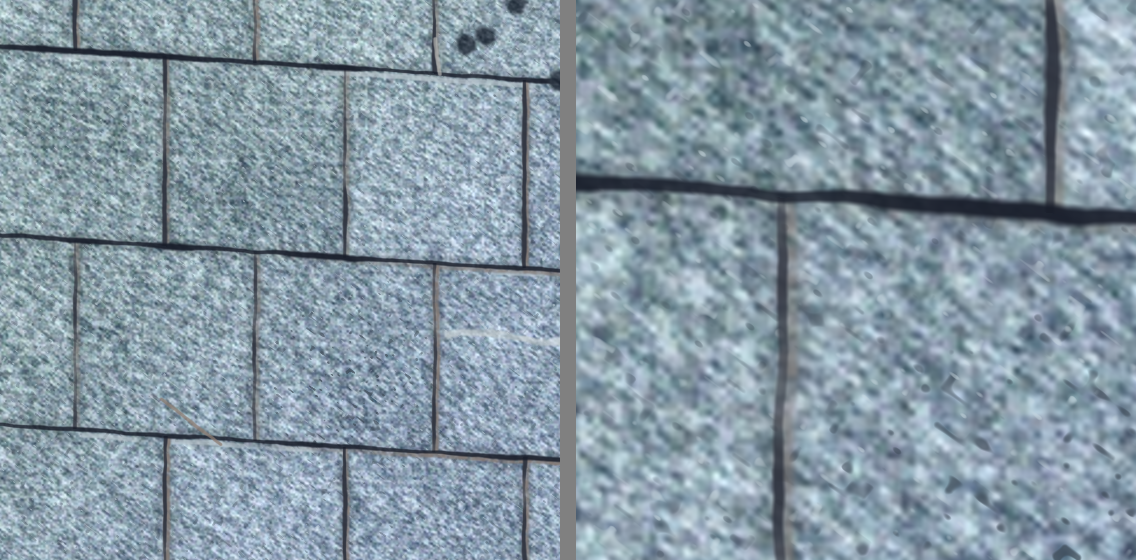
Left: the whole. Right: its middle third, enlarged.
Write a three.js fragment shader that draws this texture.

```glsl
varying vec2 vUv;

float hash(vec2 p) {
  return fract(sin(dot(p, vec2(127.1, 311.7))) * 43758.5453);
}

float noise(vec2 p) {
  vec2 i = floor(p), f = fract(p);
  f = f * f * (3.0 - 2.0 * f);
  return mix(mix(hash(i), hash(i + vec2(1.0, 0.0)), f.x),
             mix(hash(i + vec2(0.0, 1.0)), hash(i + 1.0), f.x), f.y);
}

float fbm(vec2 p) {
  float sum = 0.0, amp = 0.5;
  for (int i = 0; i < 4; i++) {
    sum += amp * noise(p);
    p = p * 2.03 + 17.3;
    amp *= 0.5;
  }
  return sum / 0.9375;
}

float segment(vec2 p, vec2 a, vec2 b) {
  vec2 ab = b - a;
  return length(p - a - ab * clamp(dot(p - a, ab) / dot(ab, ab), 0.0, 1.0));
}

// 1 inside a band of the given half width, fading softly outwards
float band(float d, float halfWidth) {
  return 1.0 - smoothstep(halfWidth * 0.4, halfWidth * 1.3, abs(d));
}

void main() {
  vec2 p = vUv;
  vec2 wobble = vec2(fbm(p * 22.0), fbm(p * 22.0 + 50.0)) - 0.5;
  vec2 q = p + wobble * 0.006;

  // Slanted courses, every second one shifted by half a stone
  float course = (q.y + 0.064 * q.x - 0.242) / 0.338;
  float row = floor(course);
  float column = (q.x - 0.135) / 0.321 - 0.5 * mod(row, 2.0);
  float across = (column - floor(column + 0.5)) * 0.321;
  float down = (course - floor(course + 0.5)) * 0.338;
  vec2 stone = vec2(floor(column), row);
  vec2 joint = vec2(floor(column + 0.5), row);
  float bed = floor(course + 0.5);

  // Stone tone, cloudy stains and a bluer lower right
  float cloud = fbm(p * 5.0 + stone * 3.7);
  vec3 color = mix(vec3(0.565, 0.65, 0.68), vec3(0.57, 0.645, 0.725),
                   smoothstep(-0.2, 0.9, p.x - p.y + 0.3));
  color += (hash(stone + 4.0) - 0.5) * 0.04 + (cloud - 0.5) * 0.13;
  float stain = smoothstep(0.13, 0.02, length((p - vec2(0.15, 0.78)) * vec2(0.8, 1.1)))
              + smoothstep(0.10, 0.01, length((p - vec2(0.44, 0.645)) * vec2(0.7, 1.2)));
  color -= 0.09 * stain * (0.4 + cloud);

  // Grain brushed along a falling diagonal
  vec2 g = vec2(dot(p, vec2(0.8, -0.6)), dot(p, vec2(0.6, 0.8)));
  float grain = 0.34 * (noise(g * vec2(95.0, 210.0)) - 0.5)
              + 0.24 * (noise(p * 240.0 + 9.0) - 0.5)
              + 0.12 * (noise(g * vec2(40.0, 75.0) + 31.0) - 0.5);
  color += grain * vec3(1.0, 0.99, 0.97);
  color += (vec3(noise(p * 130.0), noise(p * 130.0 + 40.0), noise(p * 130.0 + 80.0)) - 0.5) * 0.05;

  // Dark pits and pale chips
  float pits = smoothstep(0.79, 0.93, noise(g * vec2(105.0, 150.0) + 70.0));
  float chips = smoothstep(0.83, 0.97, noise(g * vec2(110.0, 190.0) + 130.0));
  float pitted = smoothstep(0.22, 0.05, length(p - vec2(0.62, 0.32)));
  color = mix(color, vec3(0.25, 0.30, 0.35), pits * (0.35 + 0.4 * pitted));
  color = mix(color, vec3(0.80, 0.86, 0.89), chips * 0.5);

  // Worn edges beside the joints
  float edge = min(abs(across), abs(down));
  color *= 1.0 - 0.16 * smoothstep(0.022, 0.003, edge) * (0.4 + cloud);
  float rim = band(down + 0.010, 0.005) * smoothstep(0.56, 0.76, noise(vec2(p.x * 11.0, bed * 7.0 + 2.0)));
  color = mix(color, vec3(0.74, 0.79, 0.82), rim * 0.65);

  // Sandy filling, stronger in the lower beds to the right
  float crumbs = 0.45 + 0.75 * noise(p * 130.0 + 23.0);
  float sandUp = band(across - 0.002, 0.0065) * (0.45 + 0.5 * hash(joint + 8.0));
  float sandBed = band(down + 0.005, 0.006) * smoothstep(0.35, 0.95, p.x) * smoothstep(0.85, 0.3, p.y);
  color = mix(color, vec3(0.52, 0.48, 0.46), clamp(max(sandUp, sandBed) * crumbs, 0.0, 0.9));

  // Open dark cracks of uneven width
  float upWear = noise(vec2(p.y * 16.0, joint.x * 9.0 + row * 5.0));
  float bedWear = noise(vec2(p.x * 13.0, bed * 19.0));
  float upCrack = band(across + 0.001, 0.0022 + 0.0032 * upWear)
                * mix(0.4, 1.0, smoothstep(0.15, 0.65, upWear + hash(joint) * 0.3));
  float bedCrack = band(down, 0.0032 + 0.0036 * bedWear) * (0.8 + 0.2 * bedWear);
  color = mix(color, vec3(0.16, 0.18, 0.23), upCrack * 0.88);
  color = mix(color, vec3(0.09, 0.11, 0.16), bedCrack * 0.95);

  // Round dark blots in the upper right
  for (int i = 0; i < 4; i++) {
    float k = float(i);
    vec2 center = vec2(0.83 + 0.025 * k + 0.0105 * k * k, 0.923 + 0.07 * sin(k * k * k * 0.17));
    float d = length(p - center + wobble * 0.02);
    color = mix(color, vec3(0.17, 0.21, 0.26) + grain * 0.3, 0.88 * smoothstep(0.023, 0.012, d));
  }

  // Pale scratch, dry twig and mortar smear
  float scratchY = 0.398 + 0.008 * sin((p.x - 0.78) * 22.0) - 0.12 * max(p.x - 0.95, 0.0);
  float scratch = band(p.y - scratchY + wobble.y * 0.022, 0.008) * smoothstep(0.785, 0.80, p.x);
  color = mix(color, vec3(0.76, 0.80, 0.82) + grain * 0.3, scratch * (0.5 + 0.5 * noise(p * 80.0)));
  float twig = min(segment(q, vec2(0.289, 0.286), vec2(0.345, 0.243)),
                   segment(q, vec2(0.345, 0.243), vec2(0.395, 0.206)));
  color = mix(color, vec3(0.55, 0.49, 0.45), 0.75 * band(twig, 0.0035));
  float smear = band(segment(q, vec2(0.778, 0.93), vec2(0.785, 0.868)), 0.004);
  color = mix(color, vec3(0.70, 0.70, 0.69), 0.7 * smear);

  gl_FragColor = vec4(clamp(color, 0.0, 1.0), 1.0);
}
```
